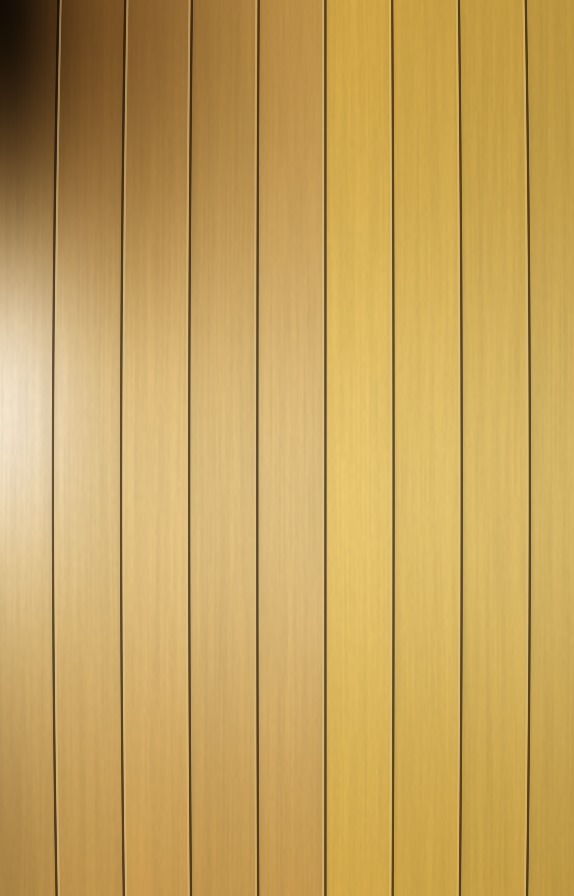
Reproduce this texture procedurally as a WebGL 1 fragment shader.

```glsl
precision highp float;
uniform vec2 u_resolution;

#define BOARD_WIDTH 0.1187
#define SEAM_CENTER 0.567
#define BOW 0.066
#define GROOVE_HALF 0.017
#define GRAIN 0.05
#define AMBER vec3(0.745, 0.565, 0.275)
#define GOLD vec3(0.765, 0.605, 0.25)
#define CREAM vec3(0.87, 0.745, 0.50)
#define STRAW vec3(0.86, 0.735, 0.415)
#define BROWN vec3(0.40, 0.25, 0.10)
#define GLARE vec3(0.95, 0.90, 0.83)
#define RIM vec3(0.91, 0.80, 0.56)

float hash(vec2 p) {
  return fract(sin(dot(p, vec2(12.9898, 78.233))) * 43758.5453);
}

float noise(vec2 p) {
  vec2 i = floor(p);
  vec2 f = fract(p);
  f = f * f * (3.0 - 2.0 * f);
  float low = mix(hash(i), hash(i + vec2(1.0, 0.0)), f.x);
  float high = mix(hash(i + vec2(0.0, 1.0)), hash(i + 1.0), f.x);
  return mix(low, high, f.y);
}

// Fine upright fibres, broad streaks and short pores, centred on zero
float woodGrain(vec2 p, float board) {
  p += vec2(0.0, board * 7.31);
  float wobble = 0.006 * noise(p * vec2(9.0, 4.0));
  float fibre = noise(vec2((p.x + wobble) * 260.0, p.y * 9.0));
  float streak = noise(vec2((p.x + wobble) * 75.0, p.y * 2.5));
  float pore = noise(p * vec2(300.0, 130.0));
  return 0.45 * fibre + 0.3 * streak + 0.25 * pore - 0.5;
}

// Room light: bright middle band, dim upper left, glare on the left edge
vec3 lightWood(vec2 uv, float board) {
  float golden = step(-0.5, board);
  float band = (uv.y - 0.45) / 0.32;
  vec3 wood = mix(mix(AMBER, GOLD, golden), mix(CREAM, STRAW, golden), exp(-band * band));

  float tone = 0.03 * (hash(vec2(board, 3.7)) - 0.5);
  tone += golden * (0.045 - 0.025 * board);
  wood *= 1.0 + tone;

  float dim = smoothstep(0.55, 1.0, uv.y) * (1.0 - smoothstep(0.0, 0.62, uv.x));
  wood = mix(wood, BROWN, dim);

  vec2 g = (uv - vec2(0.0, 0.54)) / vec2(0.14, 0.16);
  wood = mix(wood, GLARE, 0.85 * exp(-dot(g, g)));

  vec2 corner = (uv - vec2(0.0, 1.0)) / vec2(0.1, 0.18);
  wood *= 1.0 - 0.8 * exp(-dot(corner, corner));

  float edge = uv.x / 0.1;
  wood *= 1.0 - 0.13 * exp(-edge * edge) * (1.0 - smoothstep(0.0, 0.4, uv.y));
  return wood;
}

// Antialiased stripe of a given half width
float stripe(float d, float halfWidth, float pixel) {
  return 1.0 - smoothstep(halfWidth - 0.5 * pixel, halfWidth + 0.5 * pixel, abs(d));
}

void main() {
  vec2 uv = gl_FragCoord.xy / u_resolution;

  // Slightly bowed board coordinates
  float lift = uv.y - 0.45;
  float width = BOARD_WIDTH * (1.0 - BOW * lift * lift);
  float across = (uv.x - SEAM_CENTER) / width;
  float board = floor(across);
  float seam = floor(across + 0.5);
  float d = across - seam;
  float pixel = 1.0 / (u_resolution.x * width);

  vec3 color = lightWood(uv, board);
  color *= 1.0 + 2.0 * GRAIN * woodGrain(uv, board);

  // Soft shading, lit rim and dark groove at each seam
  color *= 1.0 - 0.10 * exp(-abs(d) * 28.0);
  float side = seam < -2.5 ? 1.0 : -1.0;
  float rim = stripe(d - side * 0.036, 0.015, pixel);
  color = mix(color, RIM, 0.45 * rim);
  float groove = stripe(d, GROOVE_HALF, pixel);
  color = mix(color, color * vec3(0.46, 0.42, 0.36), groove);

  gl_FragColor = vec4(color, 1.0);
}
```
